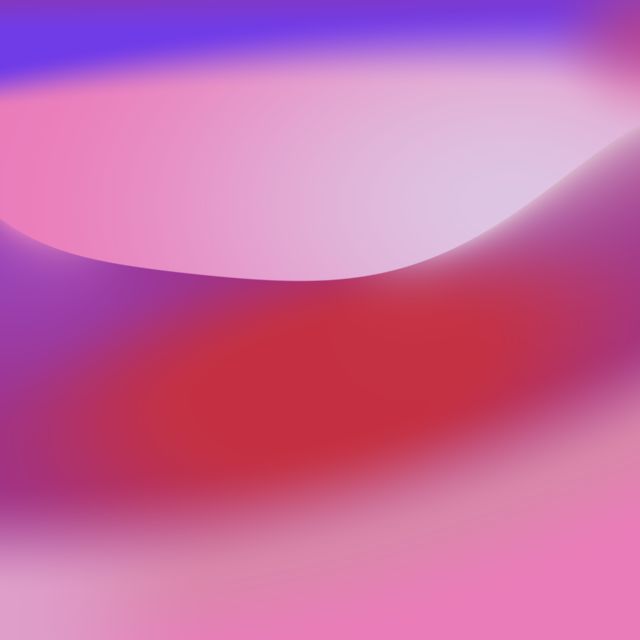
A Shadertoy shader for this background:

```glsl
// Soft folded gradient: a lilac wave over a red glow, with a violet band above and pink below.

const vec3 VIOLET  = vec3(0.44, 0.235, 0.91);
const vec3 PLUM    = vec3(0.56, 0.21, 0.67);
const vec3 PINK    = vec3(0.92, 0.485, 0.73);
const vec3 LILAC   = vec3(0.87, 0.77, 0.89);
const vec3 ROSE    = vec3(0.85, 0.53, 0.665);
const vec3 MAUVE   = vec3(0.87, 0.62, 0.79);
const vec3 RED     = vec3(0.77, 0.19, 0.26);
const vec3 MAGENTA = vec3(0.62, 0.20, 0.54);
const vec3 PURPLE  = vec3(0.60, 0.26, 0.72);
const vec3 GLOW    = vec3(0.85, 0.70, 0.80);
const vec3 CORNER_TOP = vec3(0.66, 0.25, 0.60);
const vec3 CORNER_LOW = vec3(0.84, 0.43, 0.66);

const vec2 LILAC_CENTER  = vec2(0.80, 0.68);
const vec2 CORNER_CENTER = vec2(1.03, 0.94);
const vec2 RED_CENTER    = vec2(0.52, 0.42);
const float RED_TILT  = 0.2;
const float RED_WIDTH = 0.55;
const float RED_ABOVE = 0.20;
const float RED_BELOW = 0.32;
const vec2 WAVE_LOW = vec2(0.469, 0.561);
const float FLOOR_BLUR = 0.09;

// One inside the inner radius, fading to zero at the outer one
float fade(float inner, float outer, float r) {
    return 1.0 - smoothstep(inner, outer, r);
}

// Height of the sharp wave edge
float waveHeight(float x) {
    float u = x - WAVE_LOW.x;
    return WAVE_LOW.y + u * u * (0.586 + u * (1.342 + u * (0.459 - 3.759 * u)));
}

// Lilac sheet with the violet band along its top
vec3 upperSheet(vec2 p) {
    float lilac = fade(0.0, 0.85, length((p - LILAC_CENTER) * vec2(1.0, 1.6)));
    vec3 color = mix(PINK, LILAC, lilac);

    float bandEdge = 0.863 + p.x * (0.16 - 0.10 * p.x);
    float blur = mix(0.035, 0.075, p.x);
    float plum = 0.8 * smoothstep(0.945, 1.02, p.y) * (1.0 - 0.6 * p.x);
    vec3 band = mix(VIOLET, PLUM, plum);
    color = mix(color, band, smoothstep(bandEdge - blur, bandEdge + blur, p.y));

    float corner = fade(0.02, 0.20, length((p - CORNER_CENTER) * vec2(1.0, 1.3)));
    vec3 cornerColor = mix(CORNER_LOW, CORNER_TOP, smoothstep(0.84, 0.98, p.y));
    return mix(color, cornerColor, corner);
}

// Red core in magenta, a pink floor, and light spilling under the wave
vec3 lowerSheet(vec2 p, float depth) {
    vec2 q = p - RED_CENTER;
    q.y -= RED_TILT * q.x;
    q /= vec2(RED_WIDTH, q.y > 0.0 ? RED_ABOVE : RED_BELOW);
    float purple = fade(0.0, 0.32, length((p - vec2(0.0, 0.62)) * vec2(0.8, 1.0)));
    vec3 color = mix(MAGENTA, PURPLE, purple);
    color = mix(color, RED, fade(0.35, 1.1, length(q)));

    float leftSpill = 0.75 * fade(0.0, 0.22, p.x);
    float rightSpill = smoothstep(0.50, 0.80, p.x);
    float reach = mix(0.030, 0.080, smoothstep(0.70, 1.0, p.x));
    float spill = (leftSpill + rightSpill) * exp(-max(depth, 0.0) / reach);
    color = mix(color, mix(PINK, GLOW, smoothstep(-0.2, 0.6, p.x)), spill);

    float floorDepth = 0.16 + 0.235 * p.x * p.x - p.y;
    vec3 ground = mix(ROSE, PINK, smoothstep(0.05, 0.25, floorDepth));
    ground = mix(ground, MAUVE, fade(0.0, 0.35, p.x));
    return mix(color, ground, smoothstep(-FLOOR_BLUR, FLOOR_BLUR, floorDepth));
}

void mainImage(out vec4 fragColor, in vec2 fragCoord) {
    vec2 p = fragCoord / iResolution.xy;
    float depth = waveHeight(p.x) - p.y;
    float pixel = 1.0 / iResolution.y;
    float below = smoothstep(-pixel, pixel, depth);
    fragColor = vec4(mix(upperSheet(p), lowerSheet(p, depth), below), 1.0);
}
```
